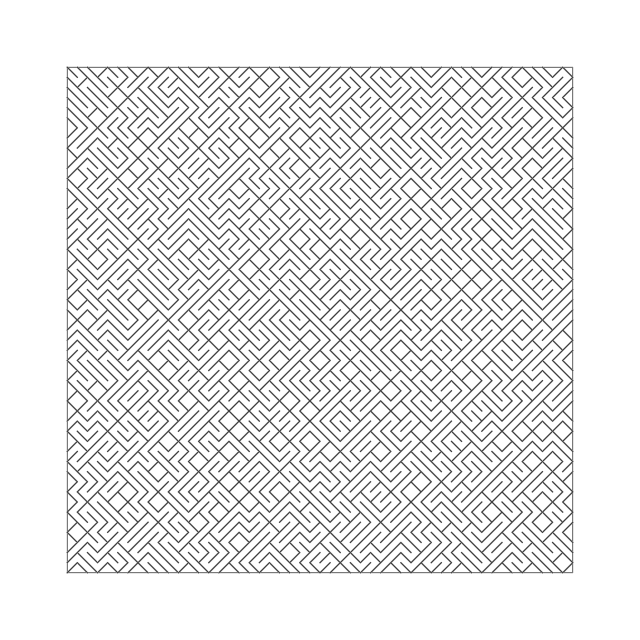
Write a three.js fragment shader that draws this pattern.

```glsl
// Maze of random diagonal strokes on a square grid, inside a thin frame on white.
varying vec2 vUv;

const vec3 PAPER = vec3(1.0);
const vec3 INK = vec3(0.0);
const float CELLS = 50.0;          // grid cells per side
const float MARGIN = 0.105;        // blank border around the grid
const float STROKE = 0.00156;      // diagonal stroke width
const float FRAME = 0.001;         // frame line width
const float SOFTNESS = 1.0 / 512.0; // width of the smoothed edge

float hash(vec2 p) {
  vec3 q = fract(vec3(p.xyx) * vec3(0.1031, 0.1030, 0.0973));
  q += dot(q, q.yzx + 33.33);
  return fract((q.x + q.y) * q.z);
}

float segmentDistance(vec2 p, vec2 a, vec2 b) {
  vec2 ab = b - a;
  float t = clamp(dot(p - a, ab) / dot(ab, ab), 0.0, 1.0);
  return length(p - a - t * ab);
}

float boxDistance(vec2 p, vec2 halfSize) {
  vec2 q = abs(p) - halfSize;
  return length(max(q, 0.0)) + min(max(q.x, q.y), 0.0);
}

// Share of ink at distance d from the middle of a line, with soft edges.
float lineCoverage(float d, float width, float soft) {
  float halfWidth = 0.5 * width;
  return smoothstep(-soft, soft, d + halfWidth)
       - smoothstep(-soft, soft, d - halfWidth);
}

// Distance to the diagonal of one cell, rising or falling at random.
float diagonalDistance(vec2 p, vec2 cell) {
  float rise = step(0.5, hash(cell + 17.0));
  return segmentDistance(p - cell, vec2(0.0, 1.0 - rise), vec2(1.0, rise));
}

// Nearest diagonal among the surrounding cells, so that joints stay whole.
float mazeDistance(vec2 p, float cells) {
  vec2 home = floor(p);
  float nearest = 10.0;
  for (int y = -1; y <= 1; y++) {
    for (int x = -1; x <= 1; x++) {
      vec2 cell = home + vec2(float(x), float(y));
      vec2 inside = step(vec2(0.0), cell) * step(cell, vec2(cells - 1.0));
      float d = diagonalDistance(p, cell);
      nearest = min(nearest, mix(10.0, d, inside.x * inside.y));
    }
  }
  return nearest;
}

void main() {
  float side = 1.0 - 2.0 * MARGIN;
  float cellSize = side / CELLS;

  // Diagonal strokes
  float maze = mazeDistance((vUv - MARGIN) / cellSize, CELLS) * cellSize;
  float ink = lineCoverage(maze, STROKE, 0.707 * SOFTNESS);

  // Frame
  float frame = abs(boxDistance(vUv - 0.5, vec2(0.5 * side)));
  ink = max(ink, lineCoverage(frame, FRAME, 0.5 * SOFTNESS));

  gl_FragColor = vec4(mix(PAPER, INK, ink), 1.0);
}
```
